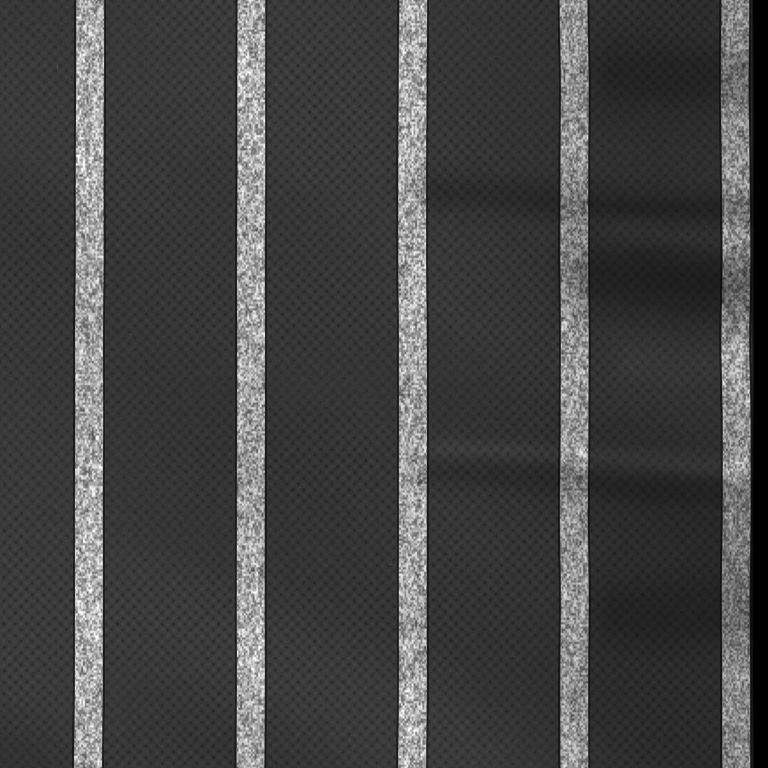
Give the GLSL for this pattern, as a Shadertoy shader.

```glsl
#define STRIPE_PITCH 0.2101
#define FIRST_STRIPE 0.1172
#define STRIPE_WIDTH 0.0362
#define SEAM_WIDTH 0.0022
#define CLOTH_EDGE 0.9785
#define WEAVE_CELLS vec2(68.0, 66.0)
#define GRAIN_CELLS vec2(430.0, 350.0)
#define CLOTH_GREY 0.213
#define STRIPE_GREY 0.655
#define SEAM_GREY 0.085

const float TAU = 6.2831853;

float hash(vec2 p) {
    vec3 q = fract(vec3(p.xyx) * 0.1031);
    q += dot(q, q.yzx + 33.33);
    return fract((q.x + q.y) * q.z);
}

float noise(vec2 p) {
    vec2 cell = floor(p), f = fract(p);
    f = f * f * (3.0 - 2.0 * f);
    return mix(mix(hash(cell), hash(cell + vec2(1, 0)), f.x),
               mix(hash(cell + vec2(0, 1)), hash(cell + vec2(1, 1)), f.x), f.y);
}

// Creases: height, half width, left end, gain
const vec4 CREASES[8] = vec4[8](
    vec4(0.750, 0.024, 0.50, -0.20), vec4(0.655, 0.050, 0.70, -0.26),
    vec4(0.418, 0.014, 0.53, 0.16),  vec4(0.385, 0.020, 0.50, -0.13),
    vec4(0.220, 0.055, 0.74, -0.22), vec4(0.920, 0.050, 0.74, -0.22),
    vec4(0.715, 0.020, 0.75, 0.12),  vec4(0.550, 0.040, 0.77, 0.14));

float foldShade(vec2 uv) {
    float shade = mix(1.0, 0.80, smoothstep(0.52, 0.92, uv.x));
    shade += 0.16 * (noise(vec2(uv.x * 3.0, uv.y * 7.0 + uv.x * 3.0)) - 0.5);
    for (int i = 0; i < 8; i++) {
        vec4 crease = CREASES[i];
        float bend = 0.06 * (uv.x - 0.55) + 0.012 * (noise(uv * 6.0 + float(i)) - 0.5);
        float d = (uv.y - crease.x + bend) / crease.y;
        float reach = smoothstep(crease.z, crease.z + 0.06, uv.x);
        shade += crease.w * reach * exp(-d * d);
    }
    return shade;
}

// Staggered dimples with a small highlight between them
float weave(vec2 uv) {
    vec2 p = uv * WEAVE_CELLS + 0.15 * noise(uv * 9.0);
    float bump = cos(TAU * p.x) * cos(TAU * p.y);
    float dimple = smoothstep(0.25, 0.95, bump);
    float glint = smoothstep(0.1, 0.9, -bump);
    return 0.020 * glint - 0.036 * dimple;
}

float clothGrey(vec2 uv) {
    float relief = 0.65 + 0.7 * noise(uv * vec2(7.0, 10.0));
    float grain = 0.028 * (noise(uv * 420.0) - 0.5);
    float lint = smoothstep(0.988, 1.0, noise(uv * 200.0 + 40.0));
    return CLOTH_GREY + relief * weave(uv) + grain + 0.15 * lint;
}

float stripeGrey(vec2 uv) {
    float fine = noise(uv * GRAIN_CELLS) - 0.5;
    float coarse = noise(uv * GRAIN_CELLS * vec2(0.55, 0.4) + 71.0) - 0.5;
    float streak = noise(uv * vec2(230.0, 24.0)) - 0.5;
    return STRIPE_GREY + 0.46 * fine + 0.24 * coarse + 0.09 * streak;
}

// Signed distance to the nearest stripe's edge
float stripeDistance(vec2 uv) {
    float lean = mix(0.0026, -0.0014, uv.x) * (uv.y - 1.0);
    float x = uv.x - FIRST_STRIPE - lean;
    float id = clamp(round(x / STRIPE_PITCH), 0.0, 4.0);
    float waver = noise(vec2(uv.y * 9.0, id * 7.0)) - 0.5;
    x -= id * STRIPE_PITCH + 0.0022 * waver * (0.4 + 0.2 * id);
    return abs(x) - 0.5 * STRIPE_WIDTH;
}

void mainImage(out vec4 fragColor, in vec2 fragCoord) {
    vec2 uv = fragCoord / iResolution.xy;
    float aa = 0.75 / iResolution.x;

    float d = stripeDistance(uv);
    float stripe = 1.0 - smoothstep(-aa, aa, d);
    float seam = 1.0 - smoothstep(0.5 * SEAM_WIDTH, 0.5 * SEAM_WIDTH + aa,
                                  abs(d - 0.5 * SEAM_WIDTH));

    float grey = mix(clothGrey(uv), SEAM_GREY, 0.8 * seam);
    grey = mix(grey, stripeGrey(uv), stripe) * foldShade(uv);

    // Dark backdrop past the cloth's right border
    float border = CLOTH_EDGE + 0.002 * (noise(vec2(uv.y * 8.0, 3.0)) - 0.5);
    grey *= 1.0 - smoothstep(border - aa, border + 0.003 + aa, uv.x);

    fragColor = vec4(vec3(clamp(grey, 0.0, 1.0)), 1.0);
}
```
